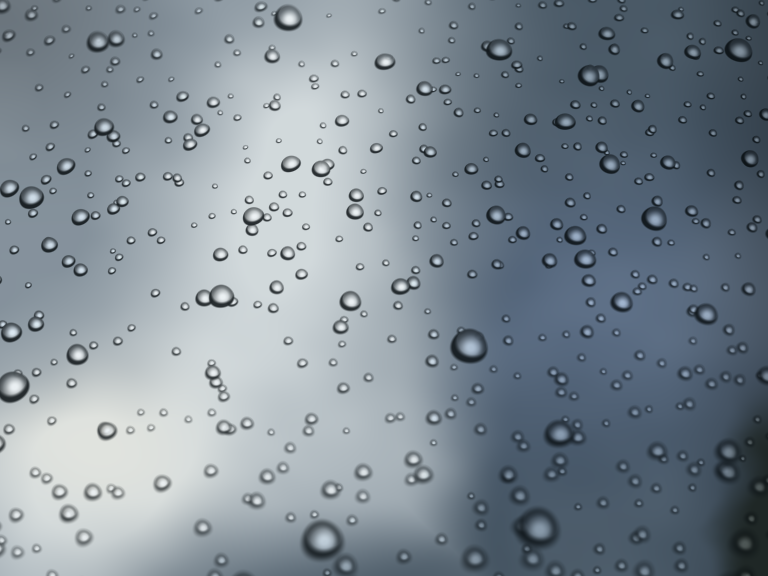
Reproduce this texture procedurally as a WebGL 1 fragment shader.

```glsl
precision highp float;
// Raindrops on a window pane, in front of a blurred bright and stormy sky.
uniform vec2 u_resolution;

float hash(vec2 p) {
  vec3 q = fract(p.xyx * 0.1031);
  q += dot(q, q.yzx + 33.33);
  return fract((q.x + q.y) * q.z);
}

float noise(vec2 p) {
  vec2 i = floor(p), f = fract(p);
  f = f * f * (3.0 - 2.0 * f);
  return mix(mix(hash(i), hash(i + vec2(1, 0)), f.x),
             mix(hash(i + vec2(0, 1)), hash(i + vec2(1, 1)), f.x), f.y);
}

float cloud(vec2 p) {
  return 0.6 * noise(p) + 0.3 * noise(p * 2.1 + 7.0) + 0.1 * noise(p * 4.3 + 19.0);
}

// Soft round patch with a different spread on each axis
float blob(vec2 u, vec2 center, vec2 spread) {
  vec2 d = (u - center) / spread;
  return exp(-dot(d, d));
}

// Out-of-focus background; u runs from 0 to 1 on both axes
vec3 sky(vec2 u) {
  vec2 w = u + 0.07 * (vec2(cloud(u * 4.0 + 3.0), cloud(u * 4.0 + 31.0)) - 0.5);

  // Bright side: a slanted streak, a broad body and a warm low glow
  float ridge = (w.x - 0.10 - 0.36 * w.y) / 0.16;
  float cover = 0.7 * exp(-ridge * ridge) + 0.65 * blob(w, vec2(0.43, 0.4), vec2(0.18, 0.35));
  cover += 0.45 * blob(w, vec2(0.08, 0.18), vec2(0.16, 0.13));
  cover *= 1.0 - 0.35 * smoothstep(0.75, 1.0, w.y);
  cover += 0.5 * (cloud(u * 5.0 + 11.0) - 0.5);
  vec3 bright = mix(vec3(0.52, 0.57, 0.61), vec3(0.82, 0.85, 0.86), clamp(cover, 0.0, 1.0));
  bright += vec3(0.06, 0.04, 0.01) * blob(w, vec2(0.14, 0.22), vec2(0.14, 0.14));

  // Storm side: blue in the middle, slate above and below
  float blue = blob(w, vec2(0.78, 0.45), vec2(0.3, 0.28));
  vec3 storm = mix(vec3(0.27, 0.33, 0.38), vec3(0.37, 0.44, 0.53), blue);
  storm += 0.14 * (cloud(u * 4.0 + 47.0) - 0.5);

  float spread = mix(0.07, 0.17, smoothstep(0.3, 1.0, u.y));
  float side = smoothstep(-spread, spread, w.x - 0.60);
  float low = smoothstep(0.14, -0.04, w.y) * smoothstep(0.0, 0.4, u.x);
  vec3 color = mix(bright, storm, max(side, 0.8 * low));
  color *= 1.0 - 0.2 * smoothstep(0.3, 0.0, u.x) * smoothstep(0.6, 1.0, u.y);
  color *= 1.0 - 0.25 * smoothstep(0.85, 1.05, u.x);

  // Dark foliage in the lower right corner
  float leaf = u.x + 0.05 * (cloud(u * 12.0) - 0.5) - 0.12 * u.y;
  float tree = smoothstep(0.91, 0.98, leaf) * smoothstep(0.36, 0.2, u.y);
  return mix(color, vec3(0.11, 0.14, 0.13), 0.9 * tree);
}

// Lays one drop over color; offset is measured from its center
vec3 addDrop(vec3 color, vec3 back, vec2 offset, float radius, float seed, vec2 u) {
  float tilt = mix(0.45, -0.4, u.x) + 0.5 * (seed - 0.5);
  float c = cos(tilt), s = sin(tilt);
  vec2 q = vec2(c * offset.x + s * offset.y, c * offset.y - s * offset.x) / radius;
  q.y *= 1.02 + 0.35 * seed * u.y;
  q.x *= 1.0 + 0.12 * q.y;
  float d = length(q);

  // Focus is best along a band above the middle
  float defocus = u.y - 0.56 - 0.25 * u.x;
  float blur = min((0.0016 + 0.018 * defocus * defocus) / radius, 0.65);
  float mask = 1.0 - smoothstep(1.0 - blur, 1.0 + blur, d);

  // Dark crescent below, faint ring around, bright sky image inside
  float crescent = smoothstep(0.72 - 0.3 * blur, 0.98 + 0.2 * blur, length(q - vec2(0.1, 0.24)));
  float ring = smoothstep(0.5, 0.95, d) * mix(0.75, 0.3, u.y);
  float glow = 1.0 - smoothstep(0.1, 0.85, length(q - vec2(0.1, -0.1)));
  vec3 shade = back * mix(0.7, 0.82, smoothstep(-0.5, 0.5, q.x));
  vec3 water = mix(shade, min(back * 1.12 + 0.24, vec3(0.93, 0.95, 0.96)), glow);
  water = mix(water, back * 0.1 + vec3(0.02, 0.04, 0.05), 0.95 * max(crescent, ring));
  return mix(color, water, mask * mix(1.0, 0.65, blur / 0.65));
}

void main() {
  vec2 u = gl_FragCoord.xy / u_resolution;
  vec2 p = gl_FragCoord.xy / u_resolution.y;
  vec3 back = sky(u);
  vec3 color = back;

  // Four layers of scattered drops, from tiny to large
  for (int k = 0; k < 4; k++) {
    float layer = float(k);
    float cell = 0.043 * pow(1.6, layer);
    float size = 0.0068 * pow(1.5, layer);
    for (int j = -1; j <= 1; j++) {
      for (int i = -1; i <= 1; i++) {
        vec2 id = floor(p / cell) + vec2(i, j);
        vec2 key = id + 57.0 * layer + 20.0;
        vec2 center = (id + vec2(hash(key), hash(key + 113.0))) * cell;
        float crowd = mix(0.45, 1.35, clamp(0.6 * center.y + 0.3 * center.x, 0.0, 1.0));
        if (hash(key + 271.0) < 0.5 * crowd) {
          float seed = hash(key + 389.0);
          float radius = size * mix(0.7, 1.3, seed) * mix(1.2, 0.85, center.y);
          color = addDrop(color, back, p - center, radius, hash(key + 503.0), u);
        }
      }
    }
  }

  gl_FragColor = vec4(color, 1.0);
}
```
